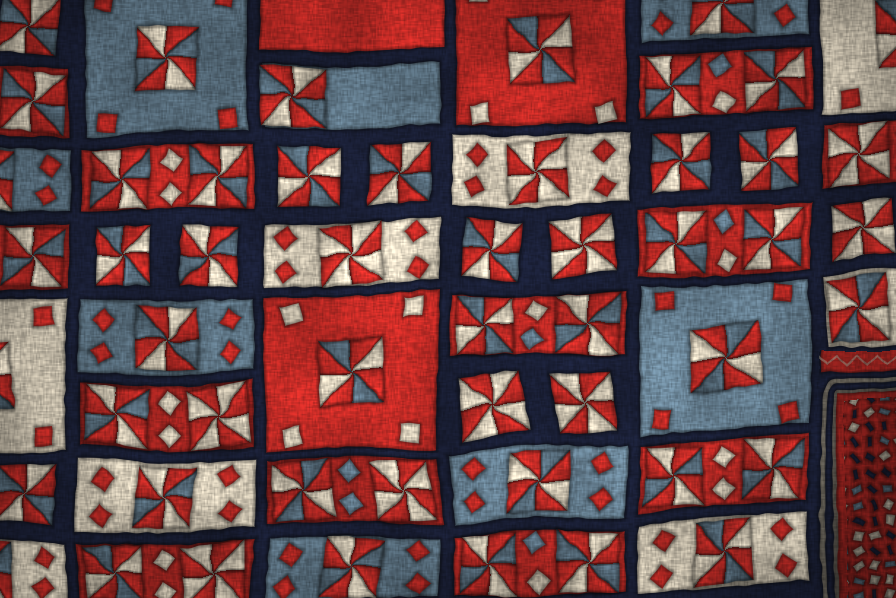
This pattern is drawn by a Shadertoy shader. Its source:

```glsl
const vec3 RED = vec3(.72, .15, .13);
const vec3 NAVY = vec3(.085, .105, .19);
const vec3 BLUE = vec3(.39, .49, .56);
const vec3 CREAM = vec3(.83, .79, .71);

// Patch kinds, one column per line, top to bottom
const int PAIR = 0, RED_STRIP = 1, CREAM_STRIP = 2, BLUE_STRIP = 3, BIG_RED = 4, BIG_CREAM = 5,
    BIG_BLUE = 6, BIG_LOWER = 7, PLAIN_RED = 8, PLAIN_BLUE = 9, CREAM_PAIR = 10, PANEL = 11;
const int LAYOUT[48] = int[48](
    0, 1, 3, 1, 5, 7, 0, 2,
    6, 7, 1, 0, 3, 1, 2, 1,
    8, 9, 0, 2, 4, 7, 1, 3,
    4, 7, 2, 0, 1, 0, 3, 1,
    3, 1, 0, 1, 6, 7, 1, 2,
    5, 7, 1, 0, 10, 11, 11, 11);

float hash(vec2 p) {
    p = fract(p * vec2(123.34, 456.21));
    p += dot(p, p + 45.32);
    return fract(p.x * p.y);
}

float noise(vec2 p) {
    vec2 i = floor(p), f = fract(p);
    f *= f * (3. - 2. * f);
    return mix(mix(hash(i), hash(i + vec2(1, 0)), f.x),
               mix(hash(i + vec2(0, 1)), hash(i + 1.), f.x), f.y);
}

float box(vec2 p, vec2 halfSize) {
    vec2 d = abs(p) - halfSize;
    return length(max(d, 0.)) + min(max(d.x, d.y), 0.);
}

vec2 rotate(vec2 p, float a) {
    return mat2(cos(a), sin(a), -sin(a), cos(a)) * p;
}

// Cloth with a soft shadow outside and a darker hem inside
void layPatch(inout vec3 col, float d, vec3 cloth) {
    float aa = 360. / iResolution.y;
    col *= mix(.5, 1., smoothstep(-1., 4., d));
    cloth *= mix(.65, 1., smoothstep(0., 3.5, -d));
    col = mix(cloth, col, smoothstep(-aa, aa, d));
}

// Square of eight folded triangles, every second one red
void layPinwheel(inout vec3 col, vec2 p, float size, vec2 seed) {
    float h = hash(seed + 3.7), k = hash(seed + 8.1);
    p = rotate(p, (h - .5) * .16);
    float d = box(p, size * vec2(1. + .1 * (k - .5), 1.));
    if (k > .6) p.x = -p.x;
    float r = length(p) + .01;
    float turn = (atan(p.y, p.x + .001) / 6.2832 + .5) * 8. + .9 * exp(-r / 7.);
    float sector = mod(floor(turn) + 2. * floor(h * 2.), 4.), f = fract(turn);
    vec3 cloth = mod(sector, 2.) < 1. ? RED : sector < 2. || h > .85 ? CREAM : BLUE * .85;
    cloth *= .82 + .28 * f;
    cloth *= mix(.5, 1., smoothstep(0., 2.5, min(f, 1. - f) * r * .785));
    layPatch(col, d, cloth);
}

// Nested embroidered bands below a narrow red strip
void layPanel(inout vec3 col, vec2 p) {
    layPatch(col, box(p - vec2(0, 8), vec2(78, 11)), RED * .85);
    float zigzag = abs(p.y - 8. - 8. * (abs(fract(p.x / 18.) - .5) * 2. - .5));
    col = mix(col, CREAM * .7, .6 * (1. - smoothstep(.5, 2., zigzag)));
    float d = box(p - vec2(0, 132), vec2(61, 93)) - 14.;
    layPatch(col, d, CREAM * .65);
    layPatch(col, d + 4., NAVY);
    layPatch(col, d + 10., CREAM * .6);
    layPatch(col, d + 13., RED * .7);
    vec2 cell = floor(p / 13.), q = (fract(p / 13.) - .5) * 13.;
    float h = hash(cell);
    float bead = box(rotate(q, h * 3.), vec2(1.5 + 2. * h, 4));
    if (d < -20.) layPatch(col, bead, h < .35 ? NAVY : h < .65 ? BLUE * .8 : CREAM * .75);
}

void mainImage(out vec4 fragColor, in vec2 fragCoord) {
    // Canvas is 512 units high, y pointing down
    vec2 pos = vec2(fragCoord.x, iResolution.y - fragCoord.y) * 512. / iResolution.y;
    vec2 bent = pos + 8. * (vec2(noise(pos / 75.), noise(pos / 75. + 31.)) - .5)
                    + 2. * (vec2(noise(pos / 9.), noise(pos / 9. + 57.)) - .5);
    float u = (bent.x + 16.5) / 159. + .5;
    float v = (bent.y + 14.75 + 1.1 * (u - .5) * (u - .5)) / 67.5;
    ivec2 cell = clamp(ivec2(floor(vec2(u, v))), ivec2(0), ivec2(5, 7));
    int kind = LAYOUT[cell.x * 8 + cell.y];
    if (kind == BIG_LOWER) kind = LAYOUT[cell.x * 8 + --cell.y];
    bool big = kind >= BIG_RED && kind <= BIG_BLUE;
    vec2 id = vec2(cell) + 1.3;
    vec2 p = vec2(u - float(cell.x) - .5, v - float(cell.y) - (big ? 1. : .5)) * vec2(159, 67.5);
    vec3 col = NAVY;

    if (kind == PANEL) {
        layPanel(col, vec2(p.x, (v - 5.) * 67.5));
    } else {
        // Backing cloth
        bool isRed = kind == RED_STRIP || kind == BIG_RED || kind == PLAIN_RED;
        bool isBlue = kind == BLUE_STRIP || kind == BIG_BLUE || kind == PLAIN_BLUE;
        vec3 cloth = (isRed ? RED : isBlue ? BLUE : CREAM) * (.84 + .2 * hash(id));
        vec2 extent = vec2(74, big ? 65 : 28) + 5. * (vec2(hash(id + 5.), hash(id + 9.)) - .5);
        if (kind != PAIR) layPatch(col, box(p, extent), cloth);

        // Pinwheels
        bool twin = kind == PAIR || kind == RED_STRIP || kind == CREAM_PAIR;
        float side = p.x < 0. ? -1. : 1.;
        float wheelX = twin ? side * (kind == PAIR ? 38. : 43.) : kind == PLAIN_BLUE ? -50. : 0.;
        vec2 wheelSeed = id + (twin ? side * .37 : 0.);
        if (kind != PLAIN_RED) layPinwheel(col, p - vec2(wheelX, 0), big ? 28. : 25.5, wheelSeed);

        // Small squares, tilted into diamonds on the strips
        for (int i = 0; i < 4; i++) {
            vec2 corner = vec2(i & 1, i >> 1) * 2. - 1.;
            if (kind == PAIR || kind >= PLAIN_RED && !twin || twin && corner.x > 0.) continue;
            float h = hash(id + corner * .41);
            vec2 q = p - corner * (big ? vec2(53, 52) : vec2(twin ? 0. : 54., 14.5)) - 4. * (h - .5);
            float d = box(rotate(q, (big ? 0. : .785) + (h - .5) * .5), vec2(big ? 8. : 7.));
            layPatch(col, d, !isRed ? RED : h < .3 ? BLUE : CREAM * .95);
        }
    }

    // Woven threads, faded blotches and darker rim
    float threads = noise(pos * vec2(.2, .8)) + noise(pos * vec2(.8, .2) + 40.);
    col *= .76 + .24 * threads;
    col *= .86 + .28 * noise(pos / 38. + 12.);
    vec2 rim = fragCoord / iResolution.xy - .5;
    col *= 1.06 - .7 * dot(rim, rim);
    fragColor = vec4(col + .012, 1);
}
```
